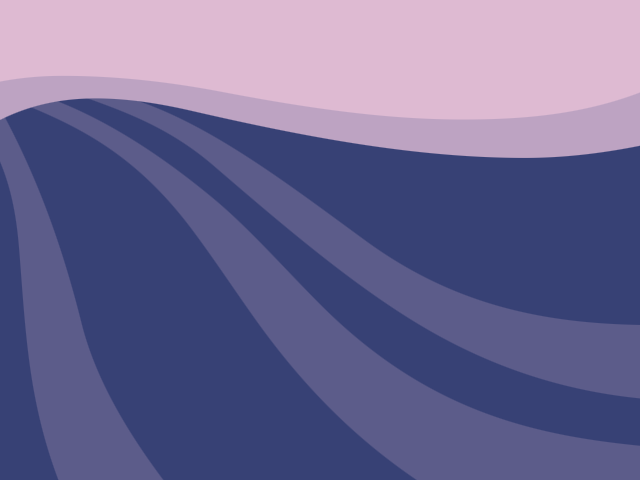
Reproduce this background procedurally as a Shadertoy shader.

```glsl
// Smooth cubic through knots of (position, value, slope), straight beyond the ends
float curve(float x, vec3 a, vec3 b) {
    if (x < a.x) return a.y + a.z * (x - a.x);
    if (x > b.x) return b.y + b.z * (x - b.x);
    float span = b.x - a.x;
    float t = (x - a.x) / span;
    float s = 1.0 - t;
    return mix(a.y, b.y, t * t * (3.0 - 2.0 * t)) + span * t * s * (a.z * s - b.z * t);
}

float curve(float x, vec3 a, vec3 b, vec3 c) {
    return x < b.x ? curve(x, a, b) : curve(x, b, c);
}

float curve(float x, vec3 a, vec3 b, vec3 c, vec3 d) {
    return x < b.x ? curve(x, a, b) : curve(x, b, c, d);
}

float curve(float x, vec3 a, vec3 b, vec3 c, vec3 d, vec3 e) {
    return x < b.x ? curve(x, a, b) : curve(x, b, c, d, e);
}

// Antialiased coverage where the signed difference is positive
float fill(float d) {
    return clamp(0.5 + d / max(fwidth(d), 1e-5), 0.0, 1.0);
}

float band(float v, float low, float high) {
    return fill(v - low) * fill(high - v);
}

void mainImage(out vec4 fragColor, in vec2 fragCoord) {
    // Canvas is 4 wide and 3 deep, depth measured down from the top
    vec2 uv = fragCoord / iResolution.xy;
    float x = 4.0 * uv.x;
    float depth = 3.0 * (1.0 - uv.y);

    vec3 sky = vec3(0.870, 0.730, 0.825);
    vec3 haze = vec3(0.741, 0.640, 0.760);
    vec3 field = vec3(0.216, 0.255, 0.459);
    vec3 furrow = vec3(0.361, 0.361, 0.541);

    // Distant ridge and the near hill
    float ridge = curve(x, vec3(0.0, 0.510, -0.19), vec3(0.391, 0.474, 0.0),
        vec3(1.38, 0.573, 0.19), vec3(2.891, 0.747, 0.0), vec3(4.0, 0.578, -0.38));
    float hill = curve(x, vec3(0.0, 0.75, -0.5), vec3(0.599, 0.615, 0.0),
        vec3(1.198, 0.693, 0.23), vec3(3.281, 0.987, 0.0), vec3(4.0, 0.911, -0.2));

    // Right furrow
    float rightTop = curve(x, vec3(0.875, 0.635, 0.35), vec3(2.286, 1.505, 0.73),
        vec3(4.0, 2.031, 0.02));
    float rightBase = curve(x, vec3(0.5625, 0.62, 0.36), vec3(1.333, 1.034, 0.86),
        vec3(2.573, 2.0, 0.62), vec3(4.0, 2.49, 0.1));

    // Middle furrow
    float middleTop = curve(x, vec3(0.365, 0.635, 0.4), vec3(1.333, 1.24, 0.83),
        vec3(2.005, 1.906, 1.0), vec3(4.0, 2.786, 0.1));
    float middleBase = curve(x, vec3(0.198, 0.672, 0.42), vec3(1.198, 1.432, 1.33),
        vec3(1.599, 2.0, 1.4), vec3(2.604, 3.0, 0.68));

    // Left furrow is steep, so its sides are functions of depth
    float leftStart = curve(depth, vec3(1.01, 0.0, 0.42), vec3(1.5625, 0.12, 0.08),
        vec3(2.292, 0.1875, 0.14), vec3(3.0, 0.365, 0.38));
    float leftEnd = curve(depth, vec3(0.734, 0.031, 0.53), vec3(2.021, 0.51, 0.25),
        vec3(3.0, 1.021, 0.75));

    float furrows = max(band(x, leftStart, leftEnd),
        max(band(depth, rightTop, rightBase), band(depth, middleTop, middleBase)));

    // Layers from back to front
    vec3 color = mix(sky, haze, fill(depth - ridge));
    color = mix(color, mix(field, furrow, furrows), fill(depth - hill));
    fragColor = vec4(color, 1.0);
}
```
